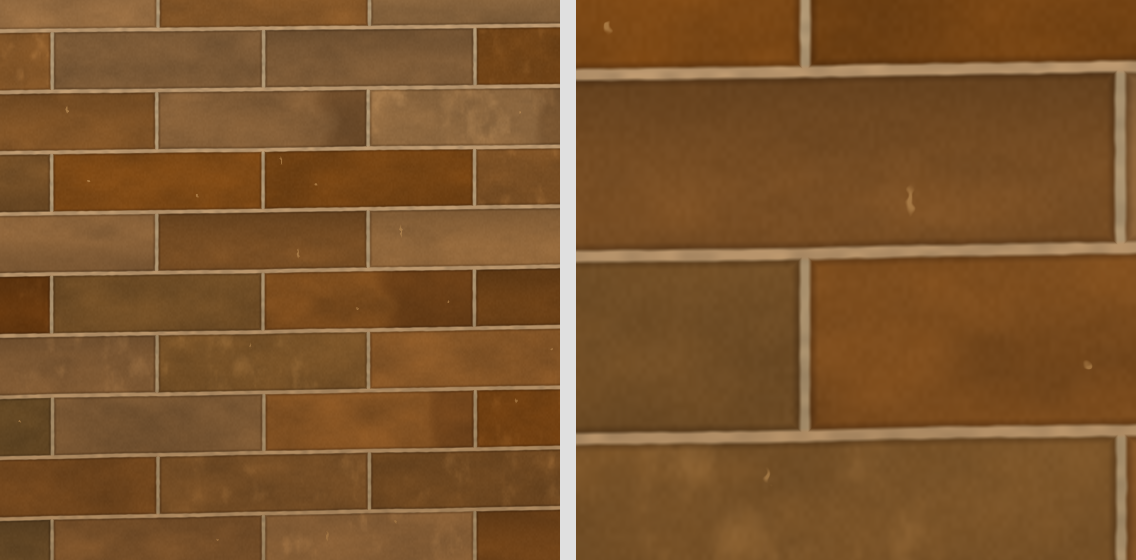
Left: the whole. Right: its middle third, enlarged.
A WebGL 2 fragment shader for this texture:

```glsl
#version 300 es
precision highp float;
// Glazed brown tile bricks in running bond, with thin pale joints and worn glaze.
uniform vec2 u_resolution;
out vec4 fragColor;

float hash(vec2 p) {
  return fract(sin(dot(p, vec2(127.1, 311.7))) * 43758.5453);
}

float noise(vec2 p) {
  vec2 i = floor(p), f = fract(p);
  f = f * f * (3.0 - 2.0 * f);
  return mix(mix(hash(i), hash(i + vec2(1, 0)), f.x),
             mix(hash(i + vec2(0, 1)), hash(i + vec2(1, 1)), f.x), f.y);
}

float fbm(vec2 p) {
  float sum = 0.0, amp = 0.5;
  for (int i = 0; i < 4; i++) {
    sum += amp * noise(p);
    p = p * 2.03 + 17.0;
    amp *= 0.5;
  }
  return sum;
}

// Base glaze: burnt orange through brown to olive, tan more often in upper courses
vec3 glazeColor(vec2 id) {
  float tone = hash(id + 3.7);
  vec3 c = mix(vec3(0.45, 0.26, 0.075), vec3(0.50, 0.325, 0.15), smoothstep(0.1, 0.45, tone));
  c = mix(c, vec3(0.41, 0.30, 0.155), smoothstep(0.55, 0.85, tone));
  float tan_ = smoothstep(0.45, 0.8, hash(id + 9.2) - 0.03 * (id.y - 4.0));
  c = mix(c, vec3(0.54, 0.395, 0.245), 0.85 * tan_);
  return c * mix(0.87, 1.08, hash(id + 21.3));
}

// Broken glaze near the top left corner, wider towards its lower end
float chipDistance(vec2 q) {
  vec2 a = vec2(0.006, 0.008), ab = vec2(0.02, 0.062);
  float t = clamp(dot(q - a, ab) / dot(ab, ab), 0.0, 1.0);
  return length(q - a - ab * t) - mix(0.002, 0.012, t * t) - 0.010 * (noise(q * 80.0) - 0.5);
}

vec3 brick(vec2 id, vec2 f, vec2 q) {
  vec3 c = glazeColor(id);
  vec2 seed = id * 7.31;

  // Cloudy firing marks and fine grain
  float cloud = fbm(q * vec2(14.0, 22.0) + seed);
  c *= 0.86 + 0.3 * cloud;
  float streak = fbm(q * vec2(38.0, 20.0) + seed + 40.0);
  c += vec3(0.08, 0.065, 0.045) * smoothstep(0.5, 0.85, streak) * step(0.75, hash(id + 5.1));
  c += 0.02 * (noise(q * vec2(330.0, 240.0) + seed) - 0.5);

  // Darker, browner area across one end of a few bricks
  float edge = f.x + 0.2 * (cloud - 0.5);
  float start = mix(0.5, 0.8, hash(id + 14.0));
  float band = smoothstep(start, start + 0.1, edge) * step(0.8, hash(id + 31.0));
  c *= 1.0 - vec3(0.16, 0.19, 0.24) * band;

  // Smoky lower or upper area
  float smoke = smoothstep(0.45, 0.9, abs(f.y - step(0.5, hash(id + 6.0))) + 0.9 * (cloud - 0.5));
  c *= 1.0 - 0.13 * smoke * step(0.6, hash(id + 11.0));

  // Small pale flecks, mostly upright
  for (int i = 0; i < 3; i++) {
    vec2 k = id + float(i) * 5.3;
    vec2 center = vec2(0.08 + 0.84 * hash(k + 1.9), 0.15 + 0.7 * hash(k + 8.4)) * vec2(0.378, 0.108);
    vec2 size = vec2(0.003, mix(0.003, 0.014, pow(hash(k + 2.2), 3.0)));
    vec2 d = q - center + 0.004 * (noise(q * 250.0 + k) - 0.5);
    float fleck = 1.0 - smoothstep(0.3, 1.0, length(d / size));
    c = mix(c, vec3(0.70, 0.53, 0.32), 0.7 * fleck * step(0.72, hash(k + 4.6)));
  }

  float chip = 1.0 - smoothstep(-0.001, 0.003, chipDistance(q));
  return mix(c, vec3(0.22, 0.14, 0.055), 0.8 * chip * step(0.95, hash(id + 17.0)));
}

void main() {
  vec2 p = gl_FragCoord.xy / u_resolution;
  float px = 1.0 / min(u_resolution.x, u_resolution.y);

  // Courses counted downwards, tilted slightly up to the right
  float wobble = 0.0012 * (noise(vec2(p.x * 9.0, p.y * 11.0)) - 0.5);
  float pitch = 0.1089 - 0.0013 * p.x;
  float course = (1.0 - p.y - 0.0555 + 0.0098 * p.x + wobble) / pitch + 1.0;
  float row = floor(course);
  float shift = 0.5 * (1.0 - mod(row, 2.0));
  float jitter = 0.003 * (hash(vec2(row, 2.0)) - 0.5);
  float column = (p.x - 0.0925 + jitter) / 0.3775 + shift;
  vec2 id = vec2(floor(column), row);
  vec2 f = fract(vec2(column, course));
  vec2 size = vec2(0.3775, pitch);
  vec2 q = f * size;

  // Distances to the joint center lines
  vec2 d = (0.5 - abs(f - 0.5)) * size;
  float rough = 0.0007 * (noise(p * 130.0) - 0.5);
  float soft = max(px, 0.0016);
  vec2 halfWidth = vec2(0.0031, 0.0034);
  vec2 joint = 1.0 - smoothstep(halfWidth - soft, halfWidth + soft, d + rough);

  vec3 c = brick(id, f, q);
  c *= mix(vec3(0.80, 0.77, 0.72), vec3(1.0), smoothstep(0.003, 0.009, min(d.x, d.y)));

  // Warm bed joints, greyer upright joints
  vec3 grout = mix(vec3(0.65, 0.56, 0.43), vec3(0.69, 0.56, 0.41), joint.y);
  grout *= 0.93 + 0.14 * noise(p * vec2(90.0, 140.0));
  c = mix(c, grout, max(joint.x, joint.y));

  // Light falls off and warms towards the bottom
  c *= mix(vec3(0.94, 0.91, 0.86), vec3(1.04), smoothstep(0.0, 0.8, p.y));
  fragColor = vec4(c, 1.0);
}
```
